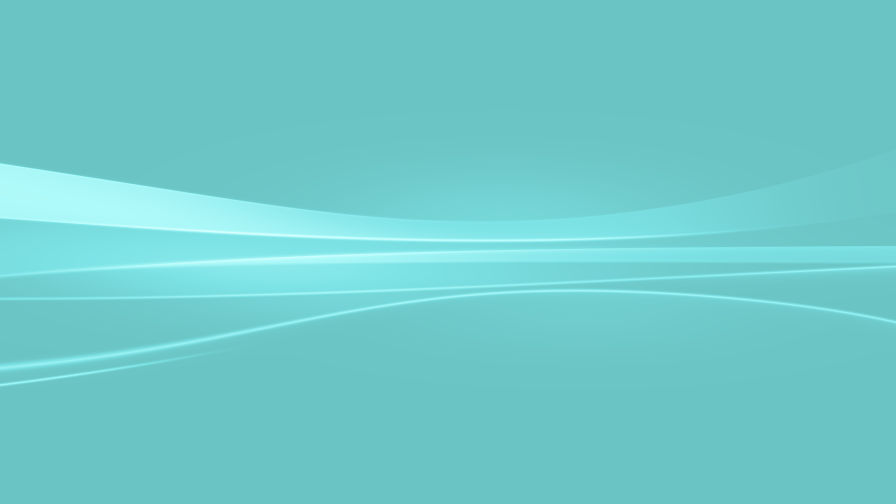
This background is drawn by a WebGL 1 fragment shader. Its source:

```glsl
precision highp float;

uniform vec2 u_resolution;

const vec3 TEAL = vec3(0.42, 0.77, 0.77);
const vec3 AQUA = vec3(0.49, 0.89, 0.90);
const vec3 PALE = vec3(0.69, 0.98, 0.98);
const vec3 WHITE = vec3(0.90, 1.0, 1.0);

// Cubic through four evenly spaced heights, plus a ripple that is zero at each
float curve(float x, vec4 h, float ripple) {
  float s = 3.0 * x;
  float a = s - 1.0, b = s - 2.0, c = s - 3.0;
  vec4 weight = vec4(-a * b * c / 6.0, s * b * c / 2.0,
                     -s * a * c / 2.0, s * a * b / 6.0);
  return dot(weight, h) + ripple * sin(9.424778 * x);
}

// One above the edge, zero below it
float above(float d, float softness) {
  return smoothstep(-softness, softness, d);
}

float line(float d, float width) {
  return exp(-d * d / (width * width));
}

float glow(vec2 p, vec2 center, vec2 radius) {
  vec2 q = (p - center) / radius;
  return exp(-dot(q, q));
}

// Light falling off downward from an edge
float trail(float d, float depth, float softness) {
  return (1.0 - above(d, softness)) * exp(min(d, 0.0) / depth);
}

vec3 tone(float light) {
  vec3 color = mix(TEAL, AQUA, clamp(light * 2.0, 0.0, 1.0));
  color = mix(color, PALE, clamp(light * 2.0 - 1.0, 0.0, 1.0));
  return mix(color, WHITE, clamp(light * 2.0 - 2.0, 0.0, 1.0));
}

void main() {
  vec2 p = gl_FragCoord.xy / u_resolution;
  float x = p.x;
  float aa = 0.8 / u_resolution.y;

  // Signed heights above each flowing curve
  float crest = p.y - curve(x, vec4(0.676, 0.586, 0.572, 0.704), 0.004);
  float fold = p.y - curve(x, vec4(0.567, 0.531, 0.5255, 0.579), 0.0);
  float beam = p.y - curve(x, vec4(0.451, 0.491, 0.507, 0.512), 0.0);
  float beamBase = p.y - curve(x, vec4(0.453, 0.477, 0.4815, 0.479), 0.0);
  float thread = p.y - curve(x, vec4(0.407, 0.417, 0.442, 0.472), 0.0);
  float wave = p.y - curve(x, vec4(0.271, 0.363, 0.4235, 0.361), -0.0074);
  float wisp = p.y - (0.236 + 0.22 * x + 0.22 * x * x);

  float underCrest = 1.0 - above(crest, aa);
  float overFold = above(fold, aa);
  float overBeam = above(beam, aa);
  float overThread = above(thread, aa);
  float overWave = above(wave, aa);

  // Halo over the crest
  float sky = 0.30 * glow(p, vec2(0.56, 0.56), vec2(0.20, 0.10));

  // Broad upper ribbon, brightest at the left
  float span = clamp(fold / max(fold - crest, 0.005), 0.0, 1.0);
  float ribbon = mix(0.92, 0.60, smoothstep(0.15, 0.60, x));
  ribbon *= 1.0 - 0.90 * smoothstep(0.60, 1.0, x);
  ribbon *= 1.0 - 0.20 * span * smoothstep(0.1, 0.5, x);
  ribbon += 0.07 * sin(3.0 * span + 5.0 * x) * (1.0 - x);

  // Sheets between the ribbon and the lower wave
  float upperSheet = 0.52 * glow(p, vec2(0.18, 0.48), vec2(0.36, 0.13))
                   + 0.22 * glow(p, vec2(0.58, 0.48), vec2(0.28, 0.10));
  float middleSheet = 0.50 * glow(p, vec2(0.27, 0.47), vec2(0.23, 0.09))
                    + 0.27 * glow(p, vec2(0.55, 0.45), vec2(0.25, 0.08));
  float lowerSheet = 0.30 * glow(p, vec2(0.40, 0.42), vec2(0.23, 0.07));
  float floorGlow = 0.15 * glow(p, vec2(0.65, 0.39), vec2(0.19, 0.08));

  float light = mix(floorGlow, lowerSheet, overWave);
  light = mix(light, middleSheet, overThread);
  light = mix(light, upperSheet, overBeam);
  light = mix(light, ribbon, overFold);
  light = mix(sky, light, underCrest);

  // Horizontal beam with a soft underside
  float beamBody = (1.0 - overBeam) * above(beamBase, 0.004);
  light += beamBody * mix(0.18, 0.32, smoothstep(0.0, 0.45, x));
  light += 0.22 * trail(beam, 0.010, aa) * smoothstep(0.0, 0.2, x);
  light += 0.28 * line(beam, 0.004) * (1.0 - smoothstep(0.3, 0.9, x));
  light += 0.12 * line(beamBase, 0.003) * smoothstep(0.2, 0.5, x);

  // Bright rims and fine strands
  float rimFade = smoothstep(0.0, 0.3, x) * (1.0 - smoothstep(0.6, 0.9, x));
  light += (0.15 + 0.45 * rimFade) * line(fold, 0.003) * (1.0 - smoothstep(0.7, 1.0, x));
  light += 0.10 * line(crest, 0.003) * (1.0 - smoothstep(0.3, 0.9, x));
  light += 0.50 * line(thread, 0.0028);
  light += 0.45 * smoothstep(0.55, 1.0, x) * trail(thread, 0.010, aa);
  float waveWidth = mix(0.007, 0.003, smoothstep(0.0, 0.45, x));
  light += 0.62 * line(wave, waveWidth);
  light += 0.22 * trail(wave, 0.010, aa);
  light += 0.85 * line(wisp, 0.0028) * (1.0 - smoothstep(0.05, 0.30, x));

  gl_FragColor = vec4(tone(light), 1.0);
}
```
